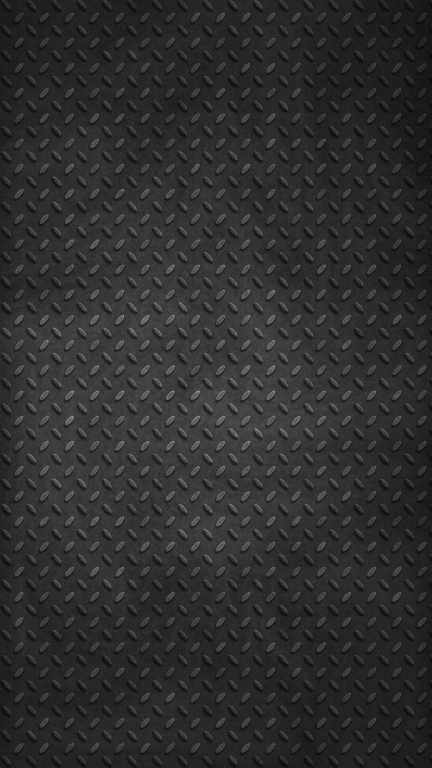
Reproduce this texture procedurally as a Shadertoy shader.

```glsl
// Dark steel tread plate: two interleaved square lattices of raised oval lugs,
// leaning opposite ways, embossed by a light from the upper right. A soft pool
// of light, layered-sine stains and cellular grain give the metal its wear.

#define REPEATS 17.15              // lugs of one lean across the canvas width
#define PHASE vec2(0.754, 0.79)    // first lug centre, in lattice cells
#define LUG_RADII vec2(0.245, 0.098) // half length and half width, in cells
#define LEAN 0.84                  // lug angle in radians
#define LIGHT_DIR vec2(0.55, 0.83)
#define GLOW_CENTRE vec2(0.40, 0.50)
#define DARK_STEEL 0.088
#define GLOW_GAIN 0.150
#define STAIN 0.20
#define GRAIN 0.060
#define SHADOW 0.46

float hash(vec2 p) {
    vec3 q = fract(p.xyx * vec3(0.1031, 0.1030, 0.0973));
    q += dot(q, q.yzx + 33.33);
    return fract((q.x + q.y) * q.z);
}

// Distance to the nearest scattered point
float cellular(vec2 p) {
    vec2 cell = floor(p), f = fract(p);
    float nearest = 2.0;
    for (int y = -1; y <= 1; y++)
    for (int x = -1; x <= 1; x++) {
        vec2 o = vec2(x, y);
        vec2 seed = vec2(hash(cell + o), hash(cell + o + 71.7));
        nearest = min(nearest, length(o + seed - f));
    }
    return nearest;
}

// Cloudy stains from turned and warped sine layers, about -1 to 1
float stains(vec2 p) {
    float sum = 0.0, gain = 0.5;
    for (int i = 0; i < 7; i++) {
        p = mat2(0.8, 0.6, -0.6, 0.8) * p * 1.7 + 1.3;
        p += 0.6 * sin(p.yx * 1.3);
        sum += gain * sin(p.x) * sin(p.y);
        gain *= 0.78;
    }
    return sum;
}

float ellipseDistance(vec2 p, vec2 radii) {
    float k = length(p / radii);
    return k * (k - 1.0) / max(length(p / (radii * radii)), 0.001);
}

float lugDistance(vec2 p, float lean) {
    float c = cos(lean), s = sin(lean);
    return ellipseDistance(vec2(c * p.x + s * p.y, c * p.y - s * p.x), LUG_RADII);
}

// Adds one lattice of lugs to the plate tone
float addLugs(float tone, vec2 grid, float lean, float aa) {
    vec2 p = fract(grid) - 0.5;
    float wear = hash(floor(grid) + lean * 19.0) - 0.5;
    float facing = step(0.0, lean);
    float d = lugDistance(p, lean);

    // Tight cast shadow below the lug
    float below = lugDistance(p + vec2(0.02, 0.07), lean);
    float shadow = 1.0 - smoothstep(-0.03, 0.07, below);
    float shaded = tone * (1.0 - SHADOW * shadow);

    // Bevelled rim: bright towards the light, dark away from it
    float slope = (lugDistance(p + LIGHT_DIR * 0.03, lean)
                 - lugDistance(p - LIGHT_DIR * 0.03, lean)) / 0.06;
    float rim = smoothstep(-0.065, -0.025, d);
    float top = mix(1.14, 1.42, facing) + 0.25 * wear;
    float edge = mix(0.62 * slope, 0.22 + 0.42 * slope, facing);
    float body = 1.0 - smoothstep(-0.5 * aa, 0.5 * aa, d);
    return mix(shaded, tone * (top + rim * edge) + 0.014, body);
}

void mainImage(out vec4 fragColor, in vec2 fragCoord) {
    vec2 uv = fragCoord / iResolution.xy;
    vec2 pos = fragCoord / iResolution.x;
    float aa = REPEATS / iResolution.x;

    // Plate: pool of light, stains and grain
    vec2 away = uv - GLOW_CENTRE;
    float glow = exp(-dot(away * away, vec2(3.2, 5.0)));
    float tone = DARK_STEEL + GLOW_GAIN * glow;
    tone *= 1.0 + STAIN * stains(pos * 3.2);
    tone *= 0.88 + 0.12 * smoothstep(0.0, 0.05, min(uv.x, 1.0 - uv.x));
    float grain = 0.6 * cellular(pos * 130.0) + 0.4 * cellular(pos * 55.0) - 0.5;
    tone += GRAIN * grain * (0.35 + glow);

    // Right-leaning lugs, then left-leaning ones half a cell away
    vec2 grid = pos * REPEATS - PHASE;
    tone = addLugs(tone, grid + 0.5, LEAN, aa);
    tone = addLugs(tone, grid, -LEAN, aa);

    fragColor = vec4(vec3(clamp(tone * 1.07, 0.0, 1.0)), 1.0);
}
```
